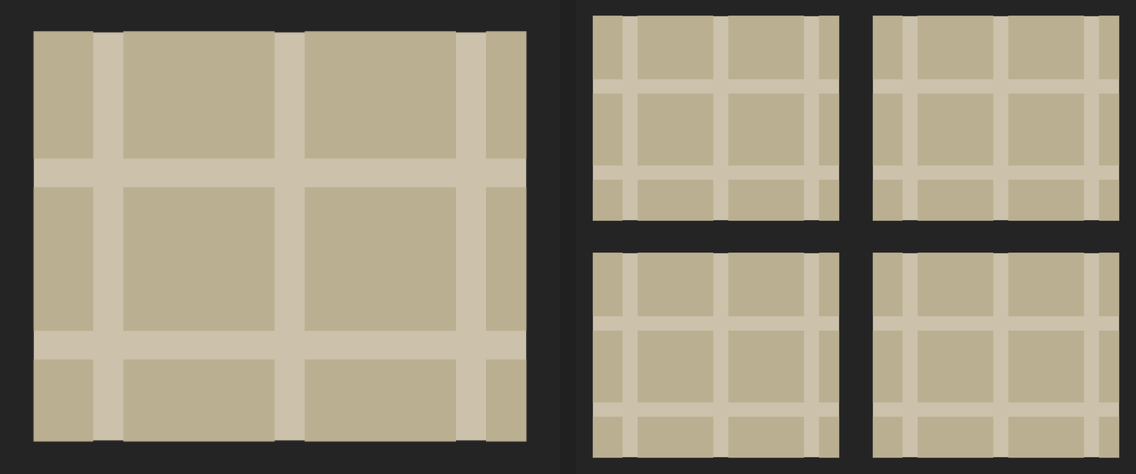
Left: one tile. Right: repeated 2 by 2.
Give the GLSL for this pattern, as a Shadertoy shader.

```glsl
// Khaki panel divided by pale crossing bands, set inside a charcoal border.

// Colours
const vec3 BORDER_COLOR = vec3(0.141, 0.141, 0.141);
const vec3 TILE_COLOR   = vec3(0.729, 0.686, 0.565);
const vec3 BAND_COLOR   = vec3(0.800, 0.757, 0.672);

// Layout, in fractions of the canvas
const vec2 PANEL_MIN   = vec2(0.0599, 0.0685);
const vec2 PANEL_MAX   = vec2(0.9401, 0.9340);
const vec2 BAND_CENTER = vec2(0.5172, 0.2718); // one band on each axis
const vec2 BAND_PERIOD = vec2(0.3239, 0.3635);
const vec2 BAND_WIDTH  = vec2(0.0538, 0.0606);
const vec2 BAND_INSET  = vec2(0.0004, 0.0024); // bands stop short of the panel edge
const float EDGE_SOFTNESS = 0.0018;

// Per-axis coverage: 1 inside, 0 outside, with a smooth edge
vec2 coverage(vec2 dist, vec2 blur) {
    return clamp(0.5 - dist / blur, 0.0, 1.0);
}

float panelMask(vec2 uv, vec2 inset, vec2 blur) {
    vec2 center = 0.5 * (PANEL_MIN + PANEL_MAX);
    vec2 halfSize = 0.5 * (PANEL_MAX - PANEL_MIN) - inset;
    vec2 inside = coverage(abs(uv - center) - halfSize, blur);
    return inside.x * inside.y;
}

float bandMask(vec2 uv, vec2 blur) {
    vec2 cell = fract((uv - BAND_CENTER) / BAND_PERIOD + 0.5) - 0.5;
    vec2 dist = abs(cell) * BAND_PERIOD - 0.5 * BAND_WIDTH;
    vec2 bands = coverage(dist, blur);
    return max(bands.x, bands.y);
}

void mainImage(out vec4 fragColor, in vec2 fragCoord) {
    // The border closes all four sides, so the canvas is one seamless repeat
    vec2 uv = fract(fragCoord / iResolution.xy);
    vec2 blur = max(vec2(EDGE_SOFTNESS), 1.0 / iResolution.xy);

    // Bands over tiles, then the panel over the border
    float band = bandMask(uv, blur);
    float panel = mix(panelMask(uv, vec2(0.0), blur),
                      panelMask(uv, BAND_INSET, blur), band);
    vec3 fill = mix(TILE_COLOR, BAND_COLOR, band);
    fragColor = vec4(mix(BORDER_COLOR, fill, panel), 1.0);
}
```
